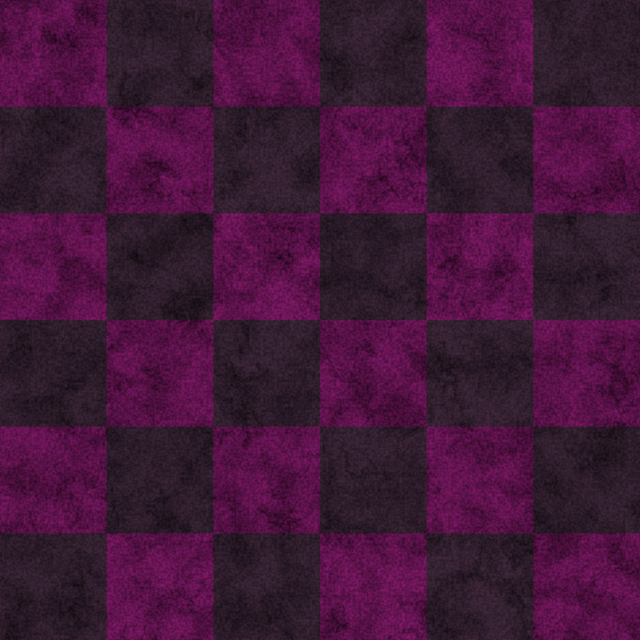
A three.js fragment shader for this pattern:

```glsl
#define TILES 6.0
#define EDGE_SOFTNESS 0.006
#define PURPLE vec3(0.362, 0.070, 0.293)
#define CHARCOAL vec3(0.178, 0.112, 0.168)
#define CLOUD_SCALE 15.0
#define CLOUD_DEPTH 0.42
#define VEIN_SCALE 10.0
#define VEIN_DEPTH 0.26
#define GRAIN_SCALE 235.0
#define GRAIN_DEPTH 0.42
#define TILE_VARIATION 0.08

varying vec2 vUv;

const float PI = 3.14159;

float hash(vec2 p) {
  vec3 q = fract(p.xyx * vec3(0.1031, 0.1030, 0.0973));
  q += dot(q, q.yzx + 33.33);
  return fract((q.x + q.y) * q.z);
}

vec2 gradient(vec2 cell) {
  float angle = 2.0 * PI * hash(cell);
  return vec2(cos(angle), sin(angle));
}

float gradientNoise(vec2 p) {
  vec2 i = floor(p);
  vec2 f = p - i;
  vec2 u = f * f * f * (f * (f * 6.0 - 15.0) + 10.0);
  vec2 e = vec2(1.0, 0.0);
  float bottom = mix(dot(gradient(i), f), dot(gradient(i + e), f - e), u.x);
  float top = mix(dot(gradient(i + e.yx), f - e.yx), dot(gradient(i + e.xx), f - e.xx), u.x);
  return mix(bottom, top, u.y);
}

float fbm(vec2 p) {
  float sum = 0.0;
  float amplitude = 1.0;
  for (int octave = 0; octave < 5; octave++) {
    sum += amplitude * gradientNoise(p);
    p = mat2(1.6, 1.2, -1.2, 1.6) * p + 17.3;
    amplitude *= 0.6;
  }
  return sum;
}

// +1 where column and row parity agree, -1 where they differ
float checker(vec2 p) {
  vec2 side = clamp(sin(PI * p) / (PI * EDGE_SOFTNESS), -1.0, 1.0);
  return side.x * side.y;
}

// Brightness of the worn surface, close to 1 on average
float wear(vec2 uv) {
  vec2 warp = vec2(fbm(uv * 9.0 + 41.0), fbm(uv * 9.0 + 73.0)) * 0.02;
  float clouds = fbm((uv + warp) * CLOUD_SCALE + 5.0);

  // Thin dark creases, fading in and out over the cloth
  float crease = 1.0 - smoothstep(0.0, 0.14, abs(fbm((uv + warp) * VEIN_SCALE + 91.0)));
  float patches = smoothstep(-0.25, 0.4, gradientNoise(uv * 12.0 + 29.0));

  float grain = gradientNoise(uv * GRAIN_SCALE + 0.37)
              + 0.5 * gradientNoise(uv * GRAIN_SCALE * 0.47 + 60.0);
  return 1.0 + CLOUD_DEPTH * min(clouds, 0.35) - VEIN_DEPTH * crease * patches
       + GRAIN_DEPTH * grain;
}

void main() {
  vec2 grid = vUv * TILES;
  vec3 color = mix(PURPLE, CHARCOAL, 0.5 + 0.5 * checker(grid));
  float tileTone = 1.0 + TILE_VARIATION * (hash(floor(grid) + 7.0) - 0.5);
  float shade = clamp(wear(vUv) * tileTone, 0.25, 1.4);
  gl_FragColor = vec4(color * shade, 1.0);
}
```
